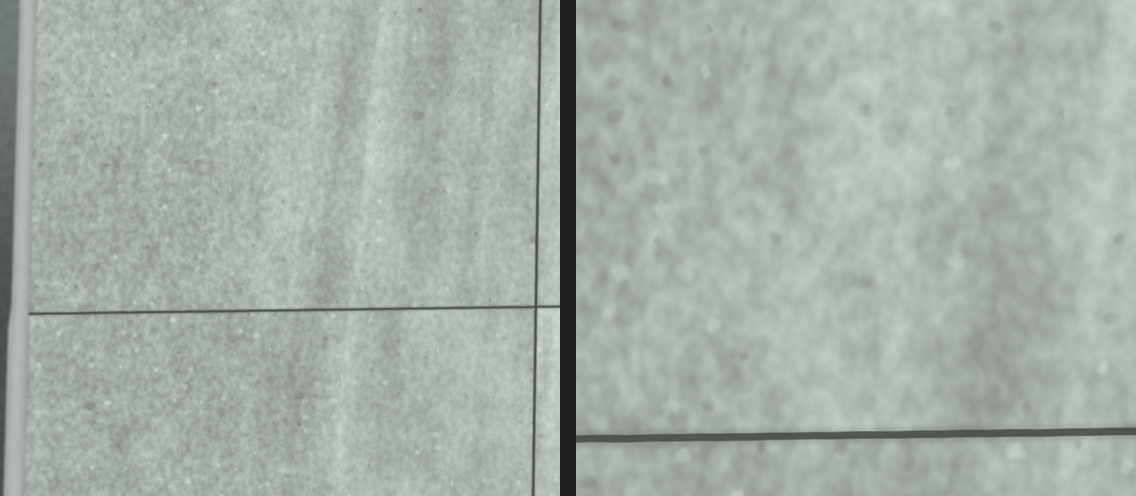
Left: the whole. Right: its middle third, enlarged.
Reproduce this texture procedurally as a Shadertoy shader.

```glsl
const vec3 STONE_DARK = vec3(0.545, 0.570, 0.548);
const vec3 STONE_LIGHT = vec3(0.775, 0.815, 0.785);
const vec3 GROUT = vec3(0.27, 0.29, 0.27);
const vec3 TRIM = vec3(0.665, 0.685, 0.675);
const vec3 GAP_LOW = vec3(0.29, 0.31, 0.31);
const vec3 GAP_HIGH = vec3(0.45, 0.48, 0.47);
const vec2 TILE_SIZE = vec2(0.915, 0.91);

vec2 hash22(vec2 p) {
    vec3 q = fract(p.xyx * vec3(0.1031, 0.1030, 0.0973));
    q += dot(q, q.yzx + 33.33);
    return fract((q.xx + q.yz) * q.zy);
}

vec2 gradientAt(vec2 cell) {
    float angle = 6.2832 * hash22(cell).x;
    return vec2(cos(angle), sin(angle));
}

float gradientNoise(vec2 p) {
    vec2 i = floor(p), f = fract(p);
    vec2 u = f * f * f * (f * (f * 6.0 - 15.0) + 10.0);
    vec2 e = vec2(1.0, 0.0);
    float low = mix(dot(gradientAt(i), f), dot(gradientAt(i + e), f - e), u.x);
    float high = mix(dot(gradientAt(i + e.yx), f - e.yx),
                     dot(gradientAt(i + e.xx), f - e.xx), u.x);
    return mix(low, high, u.y);
}

float fbm(vec2 p, int octaves) {
    float sum = 0.0, gain = 1.0;
    for (int i = 0; i < octaves; i++) {
        sum += gain * gradientNoise(p);
        p = mat2(1.6, 1.2, -1.2, 1.6) * p + 17.3;
        gain *= 0.6;
    }
    return sum;
}

// Soft irregular flecks, at most one per grid cell
float flecks(vec2 p, float density, float radius) {
    vec2 cell = floor(p);
    vec2 centre = 0.3 + 0.4 * hash22(cell + 5.7);
    vec2 pick = hash22(cell + 41.2);
    vec2 d = (fract(p) - centre) * vec2(1.0, 0.65 + 0.7 * pick.y);
    float size = radius * (0.5 + pick.y);
    float dist = length(d) + 0.35 * radius * gradientNoise(p * 7.0);
    return step(pick.x, density) * (1.0 - smoothstep(0.3 * size, size, dist));
}

// Antialiased coverage of a line with a given half width
float stroke(float dist, float halfWidth, float aa) {
    return 1.0 - smoothstep(halfWidth - aa, halfWidth + aa, abs(dist));
}

// Slanting mineral veins, mostly on the right of the slab
float veins(vec2 p, vec2 seed) {
    float across = p.x - 0.04 * p.y - 0.07 * p.y * p.y
                 + 0.012 * gradientNoise(p * 3.0 + seed);
    float bands = gradientNoise(vec2(across * 13.0, p.y * 0.8) + seed);
    float threads = gradientNoise(vec2(across * 36.0, p.y * 1.7) + seed.yx);
    float bright = smoothstep(0.18, 0.5, threads);
    return smoothstep(0.3, 0.72, p.x) * (0.38 * bands + 0.14 * threads + 0.16 * bright);
}

float stoneTone(vec2 p, vec2 seed) {
    vec2 s = p + seed;
    float clouds = fbm(s * vec2(5.5, 4.0), 3);
    float mottling = fbm(s * vec2(27.0, 22.0), 2);
    float grain = fbm(s * vec2(82.0, 68.0), 2);
    float roughness = mix(1.0, 0.72, smoothstep(0.35, 0.8, p.x));
    float tone = 0.41 + 0.19 * p.x + 0.09 * (p.y - 0.4);
    tone += 0.24 * clouds + roughness * (0.22 * mottling + 0.36 * grain);
    tone += veins(p, seed);
    tone += 0.35 * roughness * flecks(s * 34.0, 0.16, 0.22);
    tone -= 0.25 * flecks(s * 41.0 + 9.0, 0.12, 0.22);
    tone -= 0.42 * flecks(s * 8.0 + 3.0, 0.10, 0.09);
    return tone;
}

// Metal edge strip and the dark gap to its left
vec3 addEdge(vec3 col, vec2 p, float aa) {
    float trimRight = 0.043 + 0.025 * p.y;
    float trimLeft = 0.0065 + 0.027 * p.y + 0.005 * smoothstep(0.29, 0.35, p.y);
    float across = clamp((p.x - trimLeft) / (trimRight - trimLeft), 0.0, 1.0);
    float wear = gradientNoise(p * vec2(90.0, 28.0));
    vec3 trim = TRIM * (0.92 + 0.13 * sin(3.1416 * across) + 0.035 * wear);
    vec3 gap = mix(GAP_LOW, GAP_HIGH, smoothstep(0.25, 0.9, p.y));
    gap += 0.03 * gradientNoise(p * 60.0);
    col *= 1.0 - 0.06 * stroke(p.x - trimRight, 0.004, 0.003);
    col = mix(trim, col, smoothstep(-0.002 - aa, 0.002 + aa, p.x - trimRight));
    return mix(gap, col, smoothstep(-0.003 - aa, 0.002 + aa, p.x - trimLeft));
}

void mainImage(out vec4 fragColor, in vec2 fragCoord) {
    vec2 p = fragCoord / iResolution.x;
    float aa = 1.0 / iResolution.x;

    // Slightly skewed tile grid
    vec2 joint = vec2(0.952 + 0.0147 * p.y, 0.3245 + 0.0138 * p.x);
    vec2 grid = (p - joint) / TILE_SIZE;
    vec2 seed = 13.0 * hash22(floor(grid) + 8.0);
    vec2 jointDist = (grid - round(grid)) * TILE_SIZE;

    vec3 col = mix(STONE_DARK, STONE_LIGHT, stoneTone(p, seed));

    // Grout lines with soft shoulders
    float wobble = 0.0005 * gradientNoise(p * 45.0);
    float nearest = min(abs(jointDist.x), abs(jointDist.y));
    col *= 1.0 - 0.10 * stroke(nearest, 0.0045, 0.003);
    col = mix(col, GROUT, 0.92 * stroke(jointDist.x + wobble, 0.0023, aa));
    col = mix(col, GROUT, 0.86 * stroke(jointDist.y + wobble, 0.0022, aa));

    fragColor = vec4(clamp(addEdge(col, p, aa), 0.0, 1.0), 1.0);
}
```
